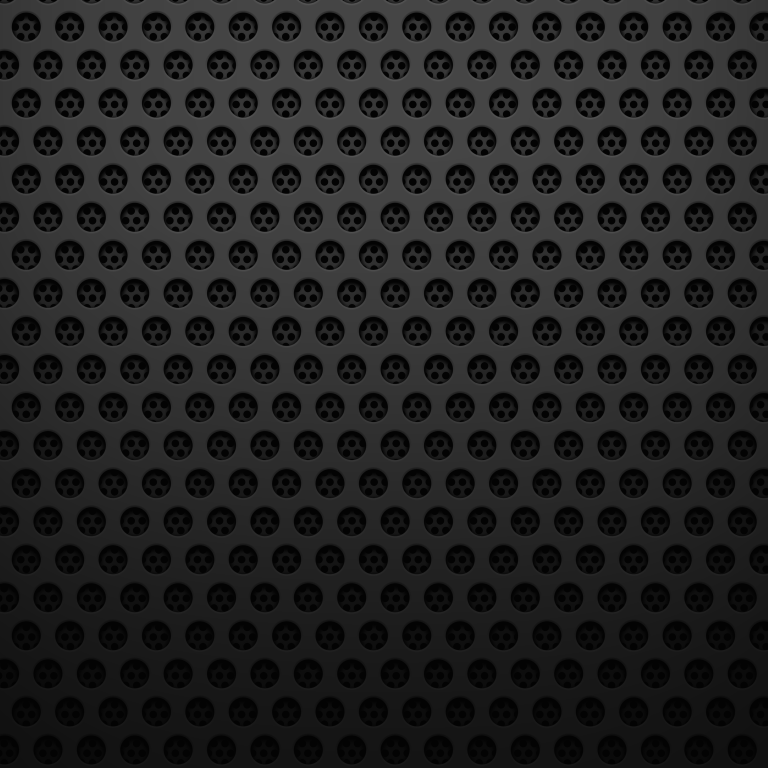
This pattern is drawn by a three.js fragment shader. Its source:

```glsl
// Dark perforated metal plate with a finer perforated mesh behind its round holes.
varying vec2 vUv;

// Offset from the nearest point of a staggered lattice; pitch is column and row spacing.
vec2 staggeredOffset(vec2 p, vec2 pitch) {
  vec2 cell = pitch * vec2(1.0, 2.0);
  vec2 even = mod(p + 0.5 * cell, cell) - 0.5 * cell;
  vec2 odd = mod(p, cell) - 0.5 * cell;
  return dot(even, even) < dot(odd, odd) ? even : odd;
}

// Coverage of a disc with a softened edge.
float disc(vec2 p, float radius, float soft) {
  return 1.0 - smoothstep(radius - soft, radius + soft, length(p));
}

void main() {
  vec2 pitch = vec2(0.0565, 0.04954);
  vec2 p = vUv - vec2(0.0342, 0.9648);
  vec2 hole = staggeredOffset(p, pitch);
  float radius = 0.0189;

  // Plate lit from above, fading downwards and towards the sides
  float light = mix(0.075, 0.272, smoothstep(-0.07, 0.86, vUv.y));
  float side = abs(2.0 * vUv.x - 1.0);
  light *= 1.0 - 0.22 * side * side * side;

  // Bevelled rim: bright below each hole, dark above it
  float slope = -hole.y / max(length(hole), 0.0001);
  float rim = 1.0 - smoothstep(0.0, 0.0026, abs(length(hole) - radius - 0.0008));
  float plate = light * (1.0 + rim * (0.28 * slope - 0.06));

  // Mesh behind, its pitch slightly off a quarter so that it drifts between holes
  vec2 pore = staggeredOffset(p, pitch * 0.2545);
  float bars = 1.0 - disc(pore, 0.0049, 0.0008);
  float lit = 1.0 - smoothstep(0.0105, 0.0195, length(hole + vec2(0.0, 0.0038)));
  float mesh = light * (0.2 + 1.7 * light) * lit;
  mesh *= 1.0 + 0.15 * smoothstep(0.003, 0.007, length(pore - vec2(0.0, 0.001)));
  float inside = mix(0.012, 0.012 + mesh, bars);

  float tone = mix(plate, inside, disc(hole, radius, 0.0009));
  gl_FragColor = vec4(vec3(tone), 1.0);
}
```
